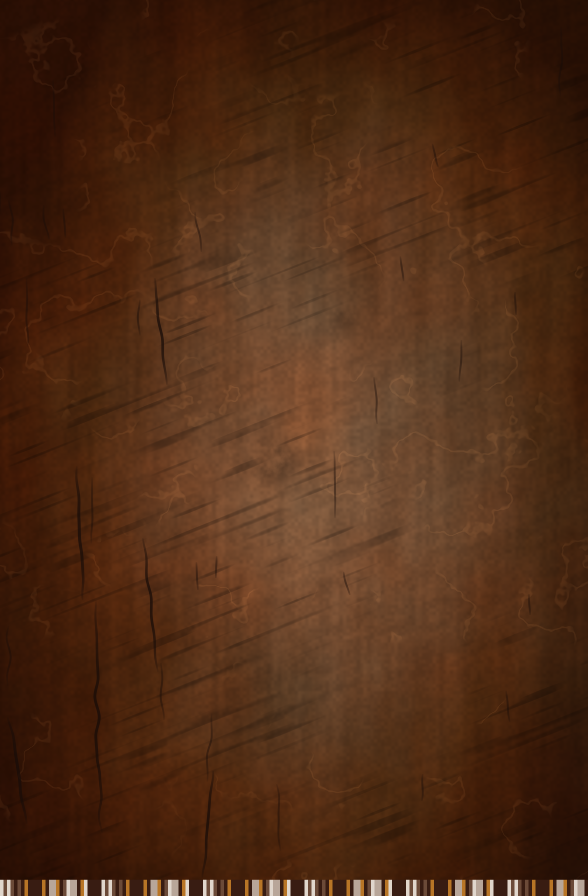
This texture is drawn by a WebGL 1 fragment shader. Its source:

```glsl
precision highp float;
// Aged brown leather: an elliptical glow runs through a warm colour ramp, roughened
// by layered noise, slanted scratches, pale creases and dark vertical cracks.
// A narrow band of fine multicoloured stripes closes the bottom edge.
uniform vec2 u_resolution;

float hash(vec2 p) {
  vec3 q = fract(p.xyx * vec3(0.1031, 0.1030, 0.0973));
  q += dot(q, q.yzx + 33.33);
  return fract((q.x + q.y) * q.z);
}

float noise(vec2 p) {
  vec2 i = floor(p), f = fract(p);
  f = f * f * (3.0 - 2.0 * f);
  return mix(mix(hash(i), hash(i + vec2(1.0, 0.0)), f.x),
             mix(hash(i + vec2(0.0, 1.0)), hash(i + 1.0), f.x), f.y);
}

float fbm(vec2 p) {
  float sum = 0.0, amp = 0.5;
  for (int i = 0; i < 5; i++) {
    sum += amp * noise(p);
    p = mat2(1.6, 1.2, -1.2, 1.6) * p + 7.3;
    amp *= 0.5;
  }
  return sum;
}

// Tapered, wobbling line between two points; x is a function of height.
float crack(vec2 p, vec2 low, vec2 high, float width) {
  float t = (p.y - low.y) / (high.y - low.y);
  float x = mix(low.x, high.x, t) + 0.005 * (noise(vec2(p.y * 45.0, low.x * 90.0)) - 0.5);
  float taper = sqrt(max(4.0 * t * (1.0 - t), 0.0));
  float soft = 0.8 / u_resolution.y;
  float inside = step(0.0, t) * step(t, 1.0);
  return inside * taper * (1.0 - smoothstep(width * taper, width * taper + soft * 1.6, abs(p.x - x)));
}

vec3 leatherRamp(float r) {
  vec3 c = mix(vec3(0.50, 0.34, 0.225), vec3(0.48, 0.32, 0.21), clamp(r / 0.25, 0.0, 1.0));
  c = mix(c, vec3(0.38, 0.23, 0.13), clamp((r - 0.25) / 0.29, 0.0, 1.0));
  c = mix(c, vec3(0.30, 0.16, 0.06), clamp((r - 0.54) / 0.24, 0.0, 1.0));
  c = mix(c, vec3(0.24, 0.11, 0.03), clamp((r - 0.78) / 0.20, 0.0, 1.0));
  return mix(c, vec3(0.16, 0.06, 0.015), clamp((r - 0.98) / 0.28, 0.0, 1.0));
}

vec3 stripeColor(float x) {
  float h = hash(vec2(mod(floor(x * 168.0), 29.0), 4.0));
  vec3 c = vec3(0.22, 0.11, 0.07);
  c = mix(c, vec3(0.42, 0.29, 0.22), step(0.32, h));
  c = mix(c, vec3(0.72, 0.65, 0.60), step(0.48, h));
  c = mix(c, vec3(0.88, 0.84, 0.80), step(0.72, h));
  return mix(c, vec3(0.72, 0.46, 0.15), step(0.87, h));
}

void main() {
  vec2 uv = gl_FragCoord.xy / u_resolution;
  vec2 p = uv * vec2(0.65625, 1.0);

  // Glow distance, broken up by blotches and vertical wear.
  vec2 g = (uv - vec2(0.53, 0.50)) * 2.0;
  float blotch = fbm(p * 7.0 + 3.0) - 0.48;
  float wear = fbm(p * vec2(32.0, 7.0) + 11.0) - 0.48;
  float r = length(g) + 0.30 * blotch + 0.22 * wear;
  r += 0.08 * smoothstep(0.72, 0.90, uv.y) - 0.07 * smoothstep(0.3, 0.0, uv.y);
  vec3 col = leatherRamp(r);

  // Reddish and olive staining.
  float stain = fbm(p * 9.0 + 41.0) - 0.48;
  col *= 1.0 + stain * vec3(0.22, -0.10, -0.38);
  col *= mix(vec3(1.0), vec3(1.05, 0.95, 0.88), smoothstep(0.45, 0.0, uv.x));
  col = mix(col, col * vec3(0.92, 0.98, 1.30), smoothstep(0.82, 1.0, uv.x) * smoothstep(0.7, 0.3, uv.y));

  // Smudges near the middle.
  float smudge = exp(-dot((p - vec2(0.305, 0.485)) * vec2(38.0, 48.0), (p - vec2(0.305, 0.485)) * vec2(38.0, 48.0)));
  smudge += 0.6 * exp(-pow(length((p - vec2(0.385, 0.645)) * 62.0), 2.0));
  col *= 1.0 - 0.32 * smudge * smoothstep(0.25, 0.65, fbm(p * 45.0));

  // Slanted scratches, vertical fibres and fine grain.
  vec2 s = mat2(0.93, -0.37, 0.37, 0.93) * p;
  float scratch = noise(s * vec2(14.0, 190.0));
  float patches = smoothstep(0.42, 0.62, fbm(p * 5.0 + 60.0));
  col *= 1.0 - 0.22 * patches * smoothstep(0.68, 0.95, scratch);
  col *= 1.0 + 0.10 * (noise(s * vec2(30.0, 120.0) + 9.0) - 0.5);
  col *= 1.0 + 0.12 * (noise(p * vec2(150.0, 12.0)) - 0.5);
  col *= 1.0 + 0.12 * (noise(p * 260.0) - 0.5);

  // Pale creases where noise crosses its midpoint.
  float crease = abs(fbm(p * 13.0 + 25.0) - 0.48);
  float creaseMask = smoothstep(0.48, 0.65, noise(p * 16.0 + 5.0));
  col += vec3(0.055, 0.038, 0.022) * creaseMask * (1.0 - smoothstep(0.003, 0.018, crease));

  // Long cracks down the left, then short scattered ones.
  float dark = crack(p, vec2(0.094, 0.33), vec2(0.086, 0.48), 0.0010);
  dark += crack(p, vec2(0.112, 0.07), vec2(0.105, 0.33), 0.0009);
  dark += crack(p, vec2(0.175, 0.25), vec2(0.161, 0.40), 0.0008);
  dark += crack(p, vec2(0.187, 0.57), vec2(0.172, 0.69), 0.0008);
  dark += crack(p, vec2(0.030, 0.08), vec2(0.010, 0.20), 0.0010);
  dark += crack(p, vec2(0.226, 0.02), vec2(0.237, 0.14), 0.0008);
  for (int i = 0; i < 26; i++) {
    float k = float(i);
    float x = 0.64 * pow(hash(vec2(k, 1.0)), 1.3);
    vec2 low = vec2(x, 0.02 + 0.90 * hash(vec2(k, 2.0)));
    vec2 high = low + vec2(0.010 * (hash(vec2(k, 3.0)) - 0.6), 0.02 + 0.06 * hash(vec2(k, 5.0)));
    dark += 0.6 * crack(p, low, high, 0.0004);
  }
  col = mix(col, vec3(0.09, 0.045, 0.03), 0.75 * min(dark, 1.0));

  // Striped band, averaged across each pixel.
  vec3 stripes = vec3(0.0);
  for (int i = 0; i < 4; i++)
    stripes += 0.25 * stripeColor(uv.x + (float(i) - 1.5) * 0.25 / u_resolution.x);
  float edge = 0.5 / u_resolution.y;
  col = mix(stripes, col, smoothstep(0.0182 - edge, 0.0182 + edge, uv.y));
  gl_FragColor = vec4(clamp(col, 0.0, 1.0), 1.0);
}
```
